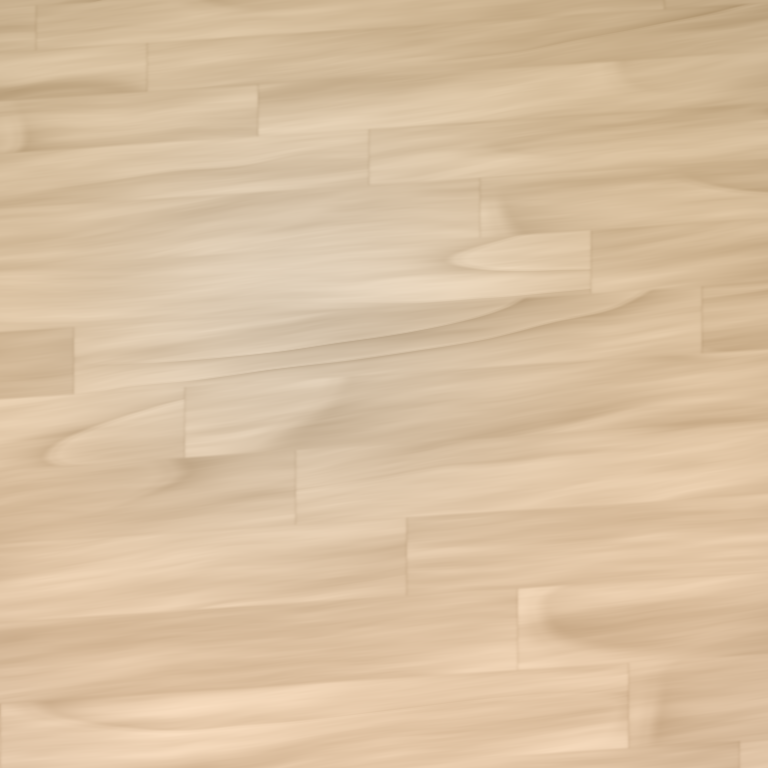
A Shadertoy shader for this texture:

```glsl
const vec3 TOP_TAN = vec3(0.815, 0.715, 0.575);
const vec3 BOTTOM_WARM = vec3(0.900, 0.785, 0.660);
const vec3 GLARE = vec3(0.855, 0.795, 0.715);
const vec3 GRAIN_TINT = vec3(0.85, 0.92, 1.0);
const vec2 GLARE_CENTER = vec2(0.38, 0.59);
const float GLARE_RADIUS = 0.30;

const float ROW_TILT = 0.065;       // rise of the rows towards the right
const float ROW_START = 0.165;      // depth of the middle of row zero
const float ROW_PITCH = 0.068;      // height of row zero
const float ROW_GROWTH = 0.0024;    // rows widen towards the bottom
const float PLANK_LENGTH = 0.818;
const float JOINT_START = 0.336;
const float JOINT_STEP = 0.1445;    // shift of the joints from row to row
const float EDGE_SOFTNESS = 0.0025;
const float SEAM_DARK = 0.022;
const float JOINT_DARK = 0.030;

const float BROAD_GRAIN = 0.17;
const float FINE_GRAIN = 0.085;
const float VEIN_DARK = 0.105;
const float VEIN_LIGHT = 0.045;
const float PLANK_VARIATION = 0.035;

float hash(vec2 cell) {
    vec3 q = fract(cell.xyx * 0.1031);
    q += dot(q, q.yzx + 33.33);
    return fract((q.x + q.y) * q.z);
}

float noise(vec2 p) {
    vec2 cell = floor(p), f = fract(p);
    f = f * f * (3.0 - 2.0 * f);
    float low = mix(hash(cell), hash(cell + vec2(1, 0)), f.x);
    float high = mix(hash(cell + vec2(0, 1)), hash(cell + vec2(1, 1)), f.x);
    return mix(low, high, f.y);
}

float fbm(vec2 p) {
    float sum = 0.0, amplitude = 0.55;
    for (int i = 0; i < 3; i++) {
        sum += amplitude * (noise(p) - 0.5);
        p = p * vec2(1.9, 2.1) + 7.3;
        amplitude *= 0.55;
    }
    return sum;
}

// Brightness offset of the wood in one plank
float woodGrain(vec2 p, vec2 plank) {
    float seed = hash(plank + 40.0);
    float slope = mix(0.07, 0.16, hash(plank + 71.0));
    vec2 g = vec2(p.x, p.y - slope * p.x) + seed * vec2(31.0, 57.0);
    g.y += 0.018 * (noise(g * vec2(4.0, 9.0)) - 0.5);
    g.y += 0.006 * (noise(g * vec2(11.0, 30.0)) - 0.5);

    // Growth rings: a slow darkening that ends in a pale rim
    float ring = fract(3.0 * noise(g * vec2(1.5, 11.0)));
    float dark = pow(ring, 5.0) * smoothstep(1.0, 0.93, ring);
    float pale = exp(-9.0 * ring) * smoothstep(0.0, 0.06, ring);
    float strength = smoothstep(0.15, 0.8, noise(g * vec2(3.0, 18.0) + 5.0));

    return BROAD_GRAIN * fbm(g * vec2(2.0, 24.0))
         + FINE_GRAIN * fbm(g * vec2(8.0, 100.0) + 9.0)
         + strength * (VEIN_LIGHT * pale - VEIN_DARK * dark)
         + PLANK_VARIATION * (seed - 0.5);
}

// One row of planks, blended across the nearest end joint
float rowTone(vec2 p, float row) {
    float along = (p.x - JOINT_START - row * JOINT_STEP) / PLANK_LENGTH;
    float joint = floor(along + 0.5);
    float offset = (along - joint) * PLANK_LENGTH;
    float side = smoothstep(-EDGE_SOFTNESS, EDGE_SOFTNESS, offset);
    float tone = mix(woodGrain(p, vec2(row, joint - 1.0)),
                     woodGrain(p, vec2(row, joint)), side);
    float line = exp(-pow(abs(offset) / EDGE_SOFTNESS, 2.0));
    return tone - JOINT_DARK * line;
}

// Row number, counted downwards, at a given depth below the top
float rowAt(float depth) {
    float root = ROW_PITCH * ROW_PITCH + 4.0 * ROW_GROWTH * (depth - ROW_START);
    return (sqrt(max(root, 0.0)) - ROW_PITCH) / (2.0 * ROW_GROWTH);
}

void mainImage(out vec4 fragColor, in vec2 fragCoord) {
    vec2 p = fragCoord / iResolution.xy;

    // Blend the two rows that meet at the nearest seam
    float across = rowAt(1.0 - p.y + ROW_TILT * p.x) + 0.5;
    float seam = floor(across + 0.5);
    float offset = (across - seam) * (ROW_PITCH + 2.0 * ROW_GROWTH * seam);
    float side = smoothstep(-EDGE_SOFTNESS, EDGE_SOFTNESS, offset);
    float tone = mix(rowTone(p, seam - 1.0), rowTone(p, seam), side);
    float wear = noise(vec2(p.x * 5.0, seam * 3.7));
    tone -= SEAM_DARK * wear * exp(-pow(abs(offset) / EDGE_SOFTNESS, 2.0));

    // Room light: warm below, tan above, cool glare left of the middle
    vec3 color = mix(BOTTOM_WARM, TOP_TAN, smoothstep(0.0, 1.0, p.y));
    float glareDistance = length(p - GLARE_CENTER) / GLARE_RADIUS;
    color = mix(color, GLARE, 0.8 * exp(-glareDistance * glareDistance));
    color *= 1.0 - 0.05 * smoothstep(0.45, 0.75, length(p - 0.5));

    fragColor = vec4(color + tone * GRAIN_TINT, 1.0);
}
```
